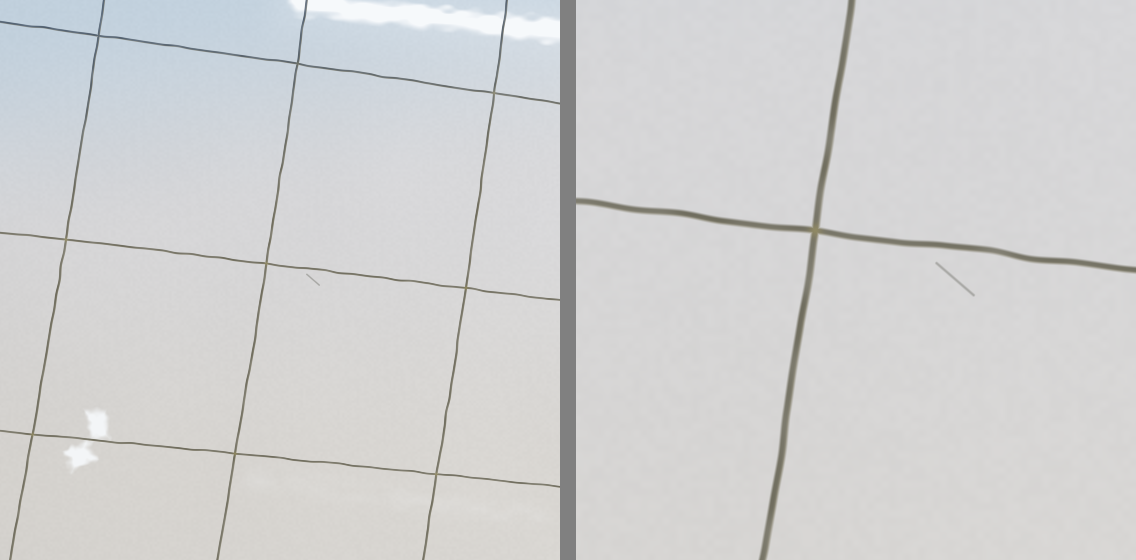
Left: the whole. Right: its middle third, enlarged.
Give the GLSL for this texture, as a WebGL 1 fragment shader.

```glsl
precision highp float;
// Glossy pale floor tiles seen at a slant, with thin, slightly uneven grout lines.
// Two projective ratios give the tile coordinates; a cool sheen, soft light
// reflections, a scratch and fine grain are laid over the glaze.

uniform vec2 u_resolution;

// Tile coordinate = dot(ACROSS, (x, y, 1)) / dot(TAPER, (x, y, 1))
const vec3 COLUMN_ACROSS = vec3(2.680, -0.453, -0.0456);
const vec3 COLUMN_TAPER = vec3(-0.0146, -0.0225, 1.0);
const vec3 ROW_ACROSS = vec3(0.292, 2.948, -0.676);
const vec3 ROW_TAPER = vec3(-0.057, 0.082, 1.0);
const vec2 BOW = vec2(0.016, 0.008);
const vec2 TILE_PITCH = vec2(0.366, 0.352);

const vec2 GROUT_HALF_WIDTH = vec2(0.0021, 0.0018);
const float GROUT_SOFTNESS = 0.0011;
const float GROUT_WOBBLE = 0.0024;
const vec3 GROUT_WARM = vec3(0.42, 0.41, 0.35);
const vec3 GROUT_COOL = vec3(0.29, 0.35, 0.42);
const vec3 GROUT_LIP = vec3(0.57, 0.55, 0.47);
const vec3 GROUT_CROSSING = vec3(0.53, 0.50, 0.34);

const vec3 GLAZE_LOW = vec3(0.842, 0.832, 0.815);
const vec3 GLAZE_MID = vec3(0.842, 0.842, 0.850);
const vec3 GLAZE_SKY = vec3(0.765, 0.825, 0.875);
const vec3 GLARE = vec3(0.965, 0.975, 0.985);
const vec3 SCRATCH = vec3(0.56, 0.56, 0.54);
const float GRAIN = 0.014;

float hash(vec2 p) {
  return fract(sin(dot(p, vec2(127.1, 311.7))) * 43758.5453);
}

float noise(vec2 p) {
  vec2 cell = floor(p);
  vec2 f = fract(p);
  f = f * f * (3.0 - 2.0 * f);
  float low = mix(hash(cell), hash(cell + vec2(1.0, 0.0)), f.x);
  float high = mix(hash(cell + vec2(0.0, 1.0)), hash(cell + vec2(1.0)), f.x);
  return mix(low, high, f.y);
}

float segmentDistance(vec2 p, vec2 a, vec2 b) {
  vec2 along = b - a;
  float t = clamp(dot(p - a, along) / dot(along, along), 0.0, 1.0);
  return length(p - a - along * t);
}

// Soft-edged, slightly ragged rotated rectangle of light
float glint(vec2 p, vec2 centre, float angle, vec2 halfSize) {
  float c = cos(angle);
  float s = sin(angle);
  vec2 q = p - centre;
  q = abs(vec2(c * q.x + s * q.y, c * q.y - s * q.x)) / halfSize;
  float edge = max(q.x, q.y) + 0.5 * (noise(p * 110.0) - 0.5);
  return 1.0 - smoothstep(0.6, 1.25, edge);
}

// Signed canvas distances to the nearest column (x) and row (y) joint
vec2 jointOffsets(vec2 p) {
  vec3 bent = vec3(p - BOW * (p * (1.0 - p)).yx, 1.0);
  vec2 tile = vec2(dot(COLUMN_ACROSS, bent) / dot(COLUMN_TAPER, bent),
                   dot(ROW_ACROSS, bent) / dot(ROW_TAPER, bent));
  vec2 joint = floor(tile + 0.5);
  vec2 wobble = vec2(noise(vec2(p.y * 38.0, joint.x * 7.0)),
                     noise(vec2(p.x * 38.0, joint.y * 7.0 + 40.0))) - 0.5;
  return (tile - joint) * TILE_PITCH + wobble * GROUT_WOBBLE;
}

float reflections(vec2 p) {
  float ragged = (noise(p * vec2(40.0, 90.0)) - 0.5) * 0.016;
  float lamp = segmentDistance(p, vec2(0.54, 0.994), vec2(1.04, 0.939));
  float streak = 1.0 - smoothstep(0.008, 0.026, lamp + ragged);
  float halo = 0.16 * exp(-lamp * lamp * 260.0);
  float sparks = max(glint(p, vec2(0.175, 0.240), 0.12, vec2(0.017, 0.025)),
                     glint(p, vec2(0.143, 0.187), 0.45, vec2(0.024, 0.019)));
  float band = segmentDistance(p, vec2(0.45, 0.145), vec2(0.96, 0.075));
  float haze = 0.15 * exp(-band * band * 2200.0) * noise(p * vec2(28.0, 65.0));
  return clamp(max(streak, 0.9 * sparks) + halo + haze, 0.0, 1.0);
}

void main() {
  vec2 p = gl_FragCoord.xy / u_resolution;
  float pixel = 1.0 / min(u_resolution.x, u_resolution.y);

  // Glaze: warm below, cooler towards the top left
  float sky = smoothstep(0.60, 1.05, p.y - 0.12 * p.x + 0.05);
  vec3 color = mix(GLAZE_LOW, GLAZE_MID, smoothstep(0.1, 0.7, p.y));
  color = mix(color, GLAZE_SKY, sky);
  color += 0.018 * (p.x - 0.5) + 0.008 * (noise(p * 7.0) - 0.5);
  color += GRAIN * (noise(p * 230.0) - 0.5);
  color = mix(color, GLARE, reflections(p));

  // Scratch
  float scratch = segmentDistance(p, vec2(0.548, 0.510), vec2(0.570, 0.491));
  color = mix(color, SCRATCH, 0.65 * (1.0 - smoothstep(0.0, 0.0008 + pixel, scratch)));

  // Grout: dark core, paler lip on one side, ochre at the crossings
  vec2 offset = jointOffsets(p);
  float soft = max(GROUT_SOFTNESS, 0.6 * pixel);
  vec2 cover = 1.0 - smoothstep(GROUT_HALF_WIDTH - soft, GROUT_HALF_WIDTH + soft, abs(offset));
  float nearest = cover.x > cover.y ? offset.x : -offset.y;
  vec3 grout = mix(GROUT_WARM, GROUT_COOL, sky);
  grout = mix(grout, GROUT_LIP, 0.7 * smoothstep(0.0, 0.002, nearest));
  grout = mix(grout, GROUT_CROSSING, (1.0 - sky) * exp(-dot(offset, offset) * 60000.0));
  float wear = 0.78 + 0.2 * noise(p * 60.0);
  color = mix(color, grout, wear * max(cover.x, cover.y));

  gl_FragColor = vec4(clamp(color, 0.0, 1.0), 1.0);
}
```
